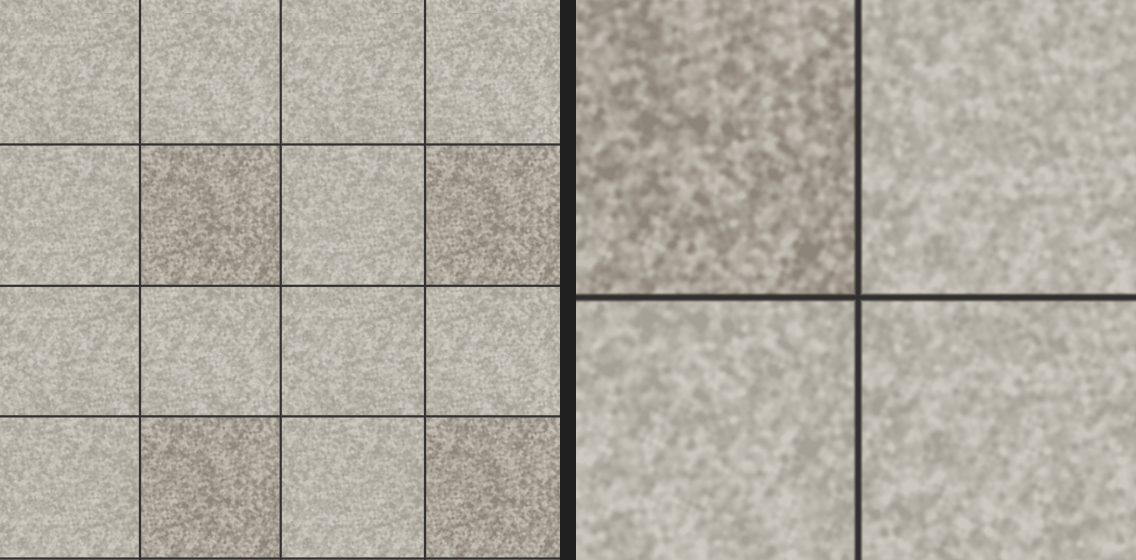
Left, the full canvas; right, a detail of the centre.
A WebGL 1 fragment shader for this texture:

```glsl
precision highp float;
// Speckled stone floor tiles in a slightly uneven four by four grid with thin dark joints.
uniform vec2 u_resolution;

float hash(vec2 p) {
  return fract(sin(dot(p, vec2(127.1, 311.7))) * 43758.5453);
}

float noise(vec2 p) {
  vec2 i = floor(p);
  vec2 f = fract(p);
  f = f * f * (3.0 - 2.0 * f);
  return mix(mix(hash(i), hash(i + vec2(1.0, 0.0)), f.x),
             mix(hash(i + vec2(0.0, 1.0)), hash(i + vec2(1.0, 1.0)), f.x), f.y);
}

void main() {
  vec2 uv = gl_FragCoord.xy / u_resolution;

  // Joint positions, and the tile index counted from them
  vec3 jointX = vec3(0.2500, 0.5013, 0.7590);
  vec4 jointY = vec4(0.0026, 0.2565, 0.4896, 0.7420);
  vec2 tile = vec2(dot(step(jointX, uv.xxx), vec3(1.0)),
                   dot(step(jointY, uv.yyyy), vec4(1.0)));

  // Blocks of two by two tiles repeat; one tile in each is darker and coarser
  vec2 odd = mod(tile, 2.0);
  float coarse = odd.x * odd.y;
  vec2 q = mod(uv - vec2(0.25, 0.0026), vec2(0.509, 0.487)) + odd * 0.37;

  // Grain on turned lattices, with broader mottling
  vec2 turned = mat2(0.8, 0.6, -0.6, 0.8) * q;
  vec2 skewed = mat2(0.94, -0.34, 0.34, 0.94) * q;
  float grain = 0.65 * noise(turned * 185.0) + 0.35 * noise(skewed * 290.0 + 17.0) - 0.5;
  float mottle = 0.28 * (noise(skewed * 62.0) - 0.5) + 0.22 * (noise(turned * 19.0 + 5.0) - 0.5);
  float tone = clamp(0.5 + 1.45 * grain + mottle, 0.0, 1.0);

  vec3 shade = mix(vec3(0.650, 0.630, 0.587), vec3(0.565, 0.530, 0.487), coarse);
  vec3 light = mix(vec3(0.807, 0.792, 0.757), vec3(0.775, 0.755, 0.715), coarse);
  vec3 color = mix(shade, light, tone);
  color += 0.014 * (hash(odd + 3.0) - 0.5);

  // Thin joints with soft edges
  vec3 dx = abs(uv.x - jointX);
  vec4 dy = abs(uv.y - jointY);
  float d = min(min(dx.x, min(dx.y, dx.z)),
                min(min(dy.x, dy.y), min(dy.z, dy.w)));
  float soft = max(0.0013, 0.6 / min(u_resolution.x, u_resolution.y));
  float joint = 1.0 - smoothstep(0.0020 - soft, 0.0020 + soft, d);
  color = mix(color, vec3(0.195, 0.188, 0.185), joint);

  gl_FragColor = vec4(color, 1.0);
}
```
